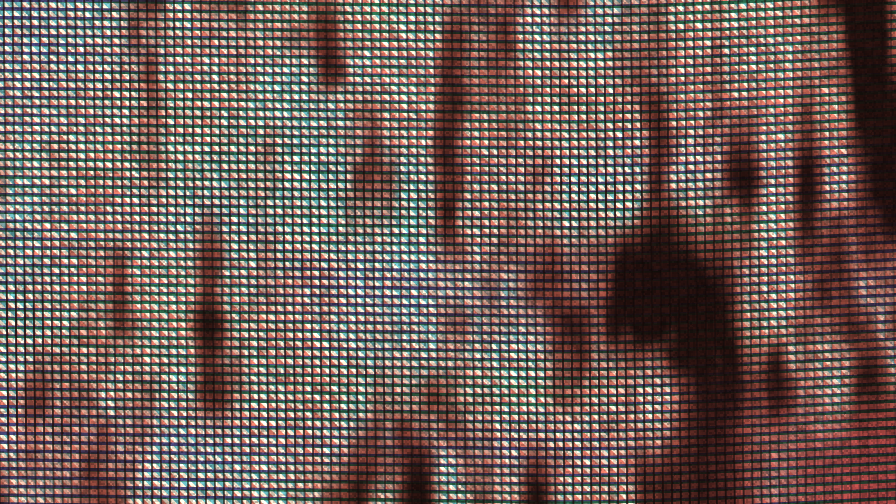
This texture is drawn by a Shadertoy shader. Its source:

```glsl
const vec2 CELLS = vec2(100.0, 57.0);      // repeats across and down
const vec2 HALF_BODY = vec2(0.39, 0.30);   // half size of the lit block in a cell
const vec2 STREAK_SCALE = vec2(30.0, 4.5);
const vec2 CLOUD_SCALE = vec2(9.0, 3.0);
const vec2 WISP_SCALE = vec2(60.0, 14.0);
const float TILT = 0.022;
const float BEND = 0.045;
const float SOFTNESS = 0.05;
const float HUE_DRIFT = 0.28;
const float CELL_HUE = 0.22;
const float CELL_WEAR = 0.24;
const float GRAIN = 0.36;
const float TAU = 6.28318;

const vec3 DARK = vec3(0.14, 0.06, 0.05);
const vec3 EMBER = vec3(0.36, 0.15, 0.12);
const vec3 PINK = vec3(0.80, 0.43, 0.36);
const vec3 CREAM = vec3(0.94, 0.88, 0.79);
const vec3 SLATE = vec3(0.27, 0.27, 0.47);
const vec3 GREEN = vec3(0.15, 0.41, 0.29);
const vec3 CYAN = vec3(0.38, 0.67, 0.69);
const vec3 RED = vec3(0.62, 0.24, 0.24);

float hash(vec2 p) {
    vec3 q = fract(vec3(p.xyx) * 0.1031);
    q += dot(q, q.yzx + 33.33);
    return fract((q.x + q.y) * q.z);
}

float noise(vec2 p) {
    vec2 i = floor(p), f = fract(p);
    f = f * f * (3.0 - 2.0 * f);
    float low = mix(hash(i), hash(i + vec2(1.0, 0.0)), f.x);
    float high = mix(hash(i + vec2(0.0, 1.0)), hash(i + vec2(1.0, 1.0)), f.x);
    return mix(low, high, f.y);
}

// Vertical smears of shade, gathering toward the right side
float shadeAt(vec2 uv) {
    float streak = noise(uv * STREAK_SCALE + 7.0);
    float cloud = noise(uv * CLOUD_SCALE + 31.0);
    float wisp = noise(uv * WISP_SCALE + 67.0);
    float side = smoothstep(0.62, 1.0, uv.x);
    float level = 0.46 * streak + 0.40 * cloud + 0.14 * wisp + 0.34 * side;
    return smoothstep(0.42, 0.86, level);
}

// Lit block: pink lower left, cream middle, cyan upper right
vec3 bodyColor(vec2 f, vec2 uv, vec2 cell) {
    float drift = noise(uv * vec2(9.0, 5.0) + 53.0) - 0.5;
    float ramp = 0.5 * (f.x + f.y) + HUE_DRIFT * drift + 0.08 * (0.5 - uv.x);
    ramp += CELL_HUE * (hash(cell + 5.0) - 0.5);
    vec3 color = mix(PINK, CREAM, smoothstep(0.36, 0.48, ramp));
    return mix(color, CYAN, smoothstep(0.64, 0.74, ramp));
}

// Gap between blocks: blue and green fringes, dark at the crossings
vec3 gapColor(vec2 f, vec2 uv, float crossing) {
    float phase = 2.5 * (noise(uv * vec2(5.0, 9.0) + 11.0) - 0.5);
    float fringe = 0.5 + 0.5 * sin(TAU * f.y + phase);
    vec3 color = mix(GREEN, SLATE, smoothstep(0.35, 0.60, fringe));
    return mix(color, DARK, 0.08 + 0.85 * crossing);
}

void mainImage(out vec4 fragColor, in vec2 fragCoord) {
    vec2 uv = fragCoord / iResolution.xy;

    // Slightly sagging grid
    float rise = smoothstep(0.6, 1.2, uv.x);
    vec2 grid = (uv + vec2(0.006 * uv.y, TILT * uv.x - BEND * rise)) * CELLS;
    vec2 cell = floor(grid), f = fract(grid);

    // Block coverage with smooth edges
    vec2 blur = max(vec2(SOFTNESS), 0.5 * CELLS / iResolution.xy);
    vec2 cover = 1.0 - smoothstep(HALF_BODY - blur, HALF_BODY + blur, abs(f - 0.5));
    float columnWear = mix(0.45, 1.0, noise(uv * vec2(6.0, 5.0) + 91.0));
    columnWear *= 1.0 - 0.5 * smoothstep(0.75, 1.0, uv.x);
    float columnGap = (1.0 - cover.x) * columnWear;
    float lit = cover.y * (1.0 - columnGap);

    // Shade and the red lower right corner
    float shade = shadeAt(uv);
    float corner = smoothstep(0.72, 1.0, uv.x) * (1.0 - smoothstep(0.06, 0.30, uv.y));
    shade = mix(shade, 0.6, corner);
    vec3 shaded = mix(PINK, mix(EMBER, DARK, smoothstep(0.7, 1.0, shade)), shade);
    vec3 body = mix(bodyColor(f, uv, cell), shaded, smoothstep(0.0, 0.75, shade));
    body = mix(body, RED, 0.85 * corner);
    vec3 gap = mix(gapColor(f, uv, columnGap), DARK * (1.0 - 0.4 * shade), 0.9 * shade);

    // Uneven cells and fine grain
    float wear = 1.0 + CELL_WEAR * (hash(cell) - 0.5);
    wear += GRAIN * (hash(floor(grid * 4.0) + 17.0) - 0.5);
    fragColor = vec4(clamp(mix(gap, body, lit) * wear, 0.0, 1.0), 1.0);
}
```
